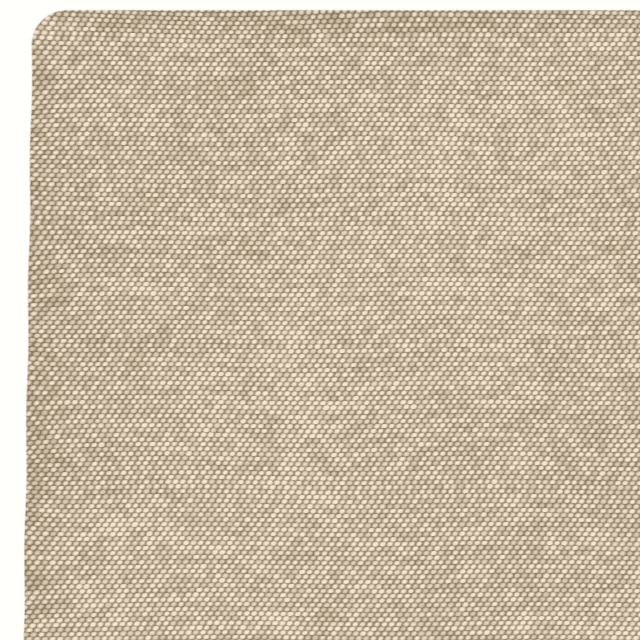
Write a Shadertoy shader that draws this texture.

```glsl
// Draws the rounded corner of a beige woven cushion on a white ground.

float hash(vec2 p) {
    p = fract(p * vec2(0.1031, 0.1137));
    p += dot(p, p.yx + 33.33);
    return fract((p.x + p.y) * p.x * 7.31);
}

// Cellular noise: distance to the nearest scattered point
float cellular(vec2 p) {
    vec2 cell = floor(p);
    float nearest = 2.0;
    for (int y = -1; y <= 1; y++) {
        for (int x = -1; x <= 1; x++) {
            vec2 c = cell + vec2(x, y);
            vec2 point = c + vec2(hash(c + 17.0), hash(c + 71.0));
            nearest = min(nearest, distance(p, point));
        }
    }
    return nearest;
}

// Signed distance to the cushion outline, negative inside
float cushion(vec2 uv) {
    float left = 0.037 + 0.014 * uv.y + 0.001 * sin(uv.y * 31.0);
    float radius = 0.055;
    vec2 q = vec2(left - uv.x, uv.y - 0.984) + radius;
    return length(max(q, 0.0)) + min(max(q.x, q.y), 0.0) - radius;
}

// Brightness of the staggered thread crossings, 0 in gaps and 1 on top
float weave(vec2 p) {
    vec2 grid = p * vec2(88.0, 136.0);
    float row = floor(grid.y);
    grid.x += 0.5 * mod(row, 2.0) + 0.16 * (hash(vec2(row, 5.0)) - 0.5);
    vec2 id = vec2(floor(grid.x), row);
    vec2 q = fract(grid) - 0.5;
    q.y -= 0.3 * q.x;
    float size = 0.58 + 0.14 * hash(id + 200.0);
    float knot = 1.0 - smoothstep(0.12, size, length(q * vec2(1.05, 0.85)));
    float wear = hash(id + 400.0) - 0.5;
    float yarn = hash(vec2(row, 900.0)) - 0.5;
    return knot * (1.03 + 0.35 * wear) + 0.1 * wear + 0.06 * yarn;
}

void mainImage(out vec4 fragColor, in vec2 fragCoord) {
    vec2 uv = fragCoord / iResolution.xy;
    float d = cushion(uv);
    float rim = exp(min(d, 0.0) * 22.0);

    // Cloth bends slightly, most of all where it wraps round the border
    vec2 p = uv + 0.0012 * vec2(sin(uv.y * 19.0 + 3.0 * uv.x), sin(uv.x * 13.0 + 4.0 * uv.y));
    p.y += 0.004 * rim * sin(uv.y * 24.0 + uv.x * 9.0);
    p.x += 0.006 * rim;

    // Uneven yarn: short horizontal slubs and broad soft blotches
    float slub = cellular(p * vec2(16.0, 66.0)) - 0.48;
    float blotch = cellular(p * vec2(9.0, 13.0) + 40.0) - 0.48;
    float tone = weave(p) + 0.18 * slub + 0.09 * blotch;
    tone += 0.025 * sin(uv.x * 7.0 - uv.y * 5.0) - 0.17 * rim;

    vec3 shade = vec3(0.60, 0.538, 0.438);
    vec3 cream = vec3(0.938, 0.87, 0.79);
    vec3 cloth = mix(shade, cream, clamp(tone, -0.15, 1.1));

    // Smooth outline against the white ground
    float edge = 1.2 / iResolution.y;
    vec3 color = mix(cloth, vec3(1.0, 1.0, 0.99), smoothstep(-edge, edge, d));
    fragColor = vec4(color, 1.0);
}
```
